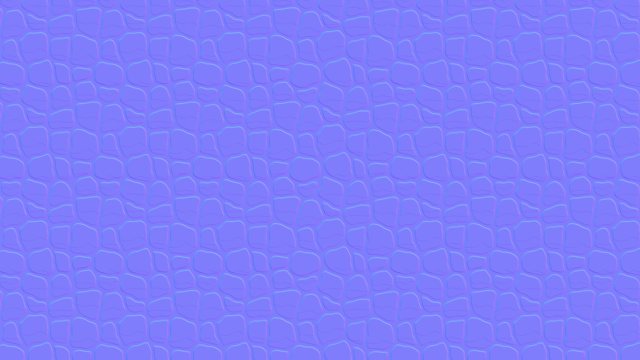
Write a WebGL 2 fragment shader that draws this texture map.

```glsl
#version 300 es
precision highp float;

uniform vec2 u_resolution;
out vec4 outColor;

const float CELLS = 4.0;                      // stones per side of one repeat
const vec2 TILE_SIZE = vec2(0.2743, 0.2616);  // in canvas heights
const vec2 TILE_ORIGIN = vec2(-0.067, -0.058);
const vec3 FLAT_COLOR = vec3(0.5, 0.492, 0.99);

vec2 hash2(vec2 p) {
    vec2 k = vec2(dot(p, vec2(127.1, 311.7)), dot(p, vec2(269.5, 183.3)));
    return fract(sin(k) * 43758.5);
}

// Gradient noise that wraps after the given period
float gradientNoise(vec2 p, float period) {
    vec2 i = floor(p), f = fract(p);
    vec2 u = f * f * f * (f * (f * 6.0 - 15.0) + 10.0);
    vec4 v;
    for (int k = 0; k < 4; k++) {
        vec2 corner = vec2(k & 1, k >> 1);
        vec2 slope = hash2(mod(i + corner, period) + 31.0) * 2.0 - 1.0;
        v[k] = dot(slope, f - corner);
    }
    return mix(mix(v.x, v.y, u.x), mix(v.z, v.w, u.x), u.y);
}

// One tile column and one stone row break the repeat slightly
float seamAmount(vec2 cell) {
    bool seam = floor(cell.x / CELLS) == 0.0 || cell.y == 0.0;
    return seam ? 0.3 : 0.0;
}

// Stone centre in xy, size weight in z
vec3 stoneSeed(vec2 cell) {
    vec2 id = mod(cell, CELLS);
    vec2 center = cell + 0.5 + (hash2(id + 3.0) - 0.5) * 0.6;
    center += (hash2(id + 57.0) - 0.5) * seamAmount(cell);
    return vec3(center, 0.42 * hash2(id + 17.0).x);
}

float weightedDistance(vec2 p, vec3 seed) {
    vec2 d = p - seed.xy;
    return dot(d, d) - seed.z;
}

vec3 nearestStone(vec2 p) {
    vec3 best = vec3(0.0);
    float bestDistance = 1e5;
    for (int y = -1; y <= 1; y++)
    for (int x = -1; x <= 1; x++) {
        vec3 seed = stoneSeed(floor(p) + vec2(x, y));
        float d = weightedDistance(p, seed);
        if (d < bestDistance) { bestDistance = d; best = seed; }
    }
    return best;
}

// Distance to the stone border, with rounded corners
float borderDistance(vec2 p, vec3 stone, float sharpness) {
    float own = weightedDistance(p, stone);
    float sum = 0.0;
    for (int y = -2; y <= 2; y++)
    for (int x = -2; x <= 2; x++) {
        vec3 other = stoneSeed(floor(p) + vec2(x, y));
        float gap = distance(other.xy, stone.xy);
        if (gap > 0.001) {
            float d = (weightedDistance(p, other) - own) / (2.0 * gap);
            sum += exp(-sharpness * d);
        }
    }
    return -log(sum) / sharpness;
}

float wallHeight(vec2 p) {
    // Uneven outlines
    float period = CELLS * 2.0;
    vec2 wobble = vec2(gradientNoise(p * 2.0, period),
                       gradientNoise(p * 2.0 + 3.5, period));
    vec2 q = p + 0.15 * wobble;

    vec3 stone = nearestStone(q);
    float border = borderDistance(q, stone, 14.0);
    float body = smoothstep(0.03, 0.1, border);

    // Wavy crease across the lower part of each stone
    float wave = 0.25 * gradientNoise(p * 2.0 + 5.3, period);
    float level = q.y - stone.y + 0.2 + wave;
    float crease = smoothstep(-0.035, 0.035, level);
    return (0.013 + 0.007 * crease) * body;
}

vec2 wallSlope(vec2 p, float e) {
    vec2 dx = vec2(e, 0.0), dy = vec2(0.0, e);
    return vec2(wallHeight(p + dx) - wallHeight(p - dx),
                wallHeight(p + dy) - wallHeight(p - dy)) / (2.0 * e);
}

void main() {
    vec2 p = (gl_FragCoord.xy - 0.5 * u_resolution) / u_resolution.y;
    vec2 cellSize = TILE_SIZE / CELLS;
    float pixel = 1.0 / (u_resolution.y * cellSize.y);
    vec2 slope = wallSlope((p - TILE_ORIGIN) / cellSize, max(0.02, 0.5 * pixel));

    // Upper edges are steeper than the sides and undersides
    slope *= vec2(0.6, slope.y < 0.0 ? 0.9 : 0.55);
    vec3 normal = normalize(vec3(-slope, 1.0));
    vec3 color = FLAT_COLOR + 0.5 * (normal - vec3(0.0, 0.0, 1.0));
    outColor = vec4(clamp(color, 0.0, 1.0), 1.0);
}
```
